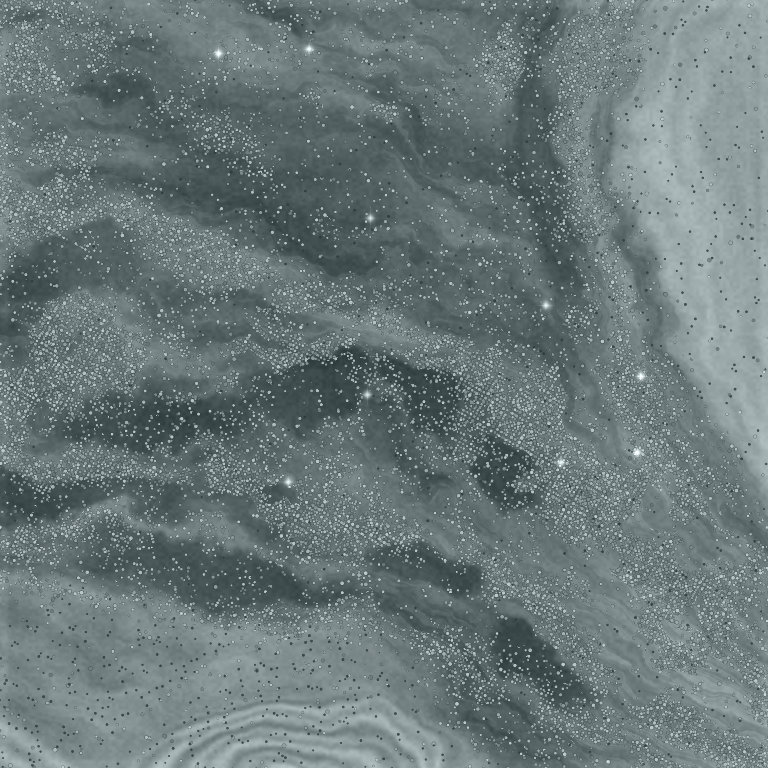
This texture is drawn by a WebGL 1 fragment shader. Its source:

```glsl
precision highp float;
uniform vec2 u_resolution;

float hash(vec2 p) {
  return fract(sin(dot(p, vec2(127.1, 311.7))) * 43758.5453);
}

float noise(vec2 p) {
  vec2 i = floor(p), f = fract(p);
  f = f * f * (3.0 - 2.0 * f);
  return mix(mix(hash(i), hash(i + vec2(1, 0)), f.x),
             mix(hash(i + vec2(0, 1)), hash(i + vec2(1, 1)), f.x), f.y);
}

float fbm(vec2 p) {
  float sum = 0.0, amp = 0.52;
  for (int i = 0; i < 5; i++) {
    sum += amp * noise(p);
    p = mat2(1.6, 1.2, -1.2, 1.6) * p + 7.3;
    amp *= 0.5;
  }
  return sum;
}

// Soft stream falling along y = start + slope x - bend x^4
float stream(vec2 p, float start, float slope, float bend, float width) {
  float x3 = p.x * p.x * p.x;
  float tilt = slope - 4.0 * bend * x3;
  float d = (p.y - start - slope * p.x + bend * x3 * p.x) / sqrt(1.0 + tilt * tilt);
  return exp(-d * d / (width * width));
}

float blob(vec2 p, vec2 center, vec2 radius, float angle) {
  float c = cos(angle), s = sin(angle);
  vec2 q = mat2(c, -s, s, c) * (p - center) / radius;
  return 1.0 - smoothstep(0.7, 1.15, length(q));
}

// One bead per grid cell: x is the lit body, y its dark surround, z its shading
vec3 beads(vec2 p, float count, float density, float seed) {
  vec2 g = mat2(0.86, 0.5, -0.5, 0.86) * p * count + seed;
  vec2 id = floor(g);
  vec2 q = fract(g) - 0.5 - 0.24 * (vec2(hash(id + 3.1), hash(id + 8.7)) - 0.5);
  float aa = 0.5 * count / u_resolution.x;
  float r = 0.24 + 0.12 * hash(id + 5.4), d = length(q);
  float on = step(hash(id + seed), density);
  return vec3(on * (1.0 - smoothstep(r - aa, r + aa, d)),
              on * (1.0 - smoothstep(r, r + 0.25, d)), hash(id + 1.9));
}

void main() {
  vec2 p = gl_FragCoord.xy / u_resolution;
  vec2 warp = vec2(fbm(p * 6.0), fbm(p * 6.0 + 19.0)) - 0.5;
  vec2 fine = vec2(fbm(p * 22.0 + 4.0), fbm(p * 22.0 + 31.0)) - 0.5;
  vec2 w = p + warp * 0.1 + fine * 0.05;

  // Flow coordinates: falling arcs, then near-vertical folds on the right
  float arc = w.y + 0.12 * w.x + 0.55 * pow(max(w.x, 0.0), 4.0);
  float side = w.x - 0.805 - 1.15 * (p.y - 0.76) * (p.y - 0.76);
  float turn = smoothstep(0.58, 0.82, p.x + 0.1 * (p.y - 0.5));
  float veins = mix(fbm(vec2(arc * 17.0, w.x * 6.0)), fbm(vec2(side * 24.0, w.y * 5.0)), turn);
  float threads = mix(fbm(vec2(arc * 50.0, w.x * 16.0)), fbm(vec2(side * 60.0, w.y * 13.0)), turn);

  // Bright streams
  float flow = stream(w, 0.41, -0.1, 0.45, 0.045);
  flow += stream(w, 0.51, 0.06, 0.6, 0.045);
  flow += 0.8 * stream(w, 0.74, -0.3, 0.3, 0.03);
  flow += 0.7 * stream(w, 0.24, -0.1, 0.4, 0.035);
  flow += 0.8 * stream(w, 1.04, -0.72, 0.0, 0.025) * (1.0 - smoothstep(0.38, 0.5, p.x));
  flow += blob(w, vec2(0.45, 0.85), vec2(0.08, 0.02), -0.4);
  flow += 0.9 * blob(w, vec2(0.03, 0.83), vec2(0.07, 0.17), 0.2);
  flow += blob(w, vec2(0.08, 0.575), vec2(0.07, 0.035), 0.0);
  flow += blob(w, vec2(0.08, 0.31), vec2(0.13, 0.025), -0.1);
  flow += blob(w, vec2(0.635, 0.9), vec2(0.03, 0.06), 0.0);
  flow += 0.75 * exp(-pow((side + 0.075) / 0.05, 2.0));
  flow = min(flow, 1.1);

  // Dark pools between the streams
  float pool = blob(w, vec2(0.41, 0.48), vec2(0.09, 0.04), 0.05);
  pool += blob(w, vec2(0.55, 0.465), vec2(0.06, 0.03), -0.3);
  pool += blob(w, vec2(0.67, 0.39), vec2(0.07, 0.025), -0.65);
  pool += blob(w, vec2(0.2, 0.46), vec2(0.15, 0.035), 0.0);
  pool += blob(w, vec2(0.1, 0.36), vec2(0.17, 0.025), -0.1);
  pool += blob(w, vec2(0.27, 0.27), vec2(0.2, 0.045), -0.15);
  pool += blob(w, vec2(0.56, 0.27), vec2(0.09, 0.035), -0.25);
  pool += blob(w, vec2(0.7, 0.13), vec2(0.09, 0.035), -0.8);
  pool += 0.7 * blob(w, vec2(0.1, 0.65), vec2(0.13, 0.04), 0.0);
  pool += 0.6 * blob(w, vec2(0.33, 0.8), vec2(0.22, 0.09), -0.35);
  pool += 0.7 * blob(w, vec2(0.69, 0.75), vec2(0.04, 0.16), 0.1);
  pool = min(pool, 1.0);

  float film = 1.0 - smoothstep(0.0, 0.09, abs(threads - 0.5));
  float tone = 0.405 + 0.32 * (veins - 0.5) + 0.2 * (threads - 0.5) + 0.035 * film;
  tone += 0.06 * flow + 0.065 * smoothstep(0.68, 0.85, p.x);
  tone = mix(tone, 0.275 + 0.15 * (veins - 0.5), pool * 0.78);

  // Pale sheet at the lower left
  float sheet = 1.0 - smoothstep(0.43, 0.48, length((w + vec2(0.0, 0.2)) * vec2(0.66, 1.0)));
  tone = mix(tone, 0.54 + 0.2 * (veins - 0.5) + 0.16 * (threads - 0.5), sheet);

  // Marbled rings and the corner fold
  float ring = length((p - vec2(0.37, -0.005) + warp * 0.075) * vec2(1.0, 2.5));
  float marble = 0.6 + 0.06 * sin(ring * 170.0 + warp.x * 20.0) + 0.05 * sin(ring * 77.0);
  tone = mix(tone, marble, 1.0 - smoothstep(0.21, 0.25, ring));
  float corner = p.y + 0.42 * p.x + warp.y * 0.05;
  tone = mix(tone, 0.61 + 0.05 * sin(corner * 190.0), (1.0 - smoothstep(0.05, 0.07, corner)) * (1.0 - smoothstep(0.1, 0.14, p.x)));

  // Pale folded sheet at the right
  float pale = smoothstep(-0.015, 0.04, side);
  float folds = sin(side * 130.0 + warp.y * 12.0) * exp(-max(side, 0.0) * 12.0);
  tone = mix(tone, 0.65 + 0.05 * folds + 0.17 * (veins - 0.5), pale);
  tone += 0.05 * (noise(p * 230.0) - 0.5);

  // Beads gather in the streams, with loose ones between
  float clump = smoothstep(0.44, 0.54, fbm(w * 21.0 + 2.0) * 0.6 + threads * 0.4 + 0.08 * flow - 0.04);
  float calm = max(pale, sheet * smoothstep(0.03, 0.12, 0.3 - p.y));
  float density = (0.06 + (0.15 + 0.85 * flow) * clump * (1.0 - 0.6 * pool)) * (1.0 - 0.93 * calm);
  for (int i = 0; i < 3; i++) {
    float layer = float(i);
    vec3 bead = beads(p, 210.0 - 30.0 * layer, density * (0.8 - 0.17 * layer), 11.0 + 17.0 * layer);
    tone = mix(tone, 0.25, bead.y * 0.5);
    tone = mix(tone, 0.46 + 0.34 * bead.z, bead.x);
  }
  tone = mix(tone, 0.22, 0.8 * beads(p, 190.0, 0.1 * calm * (1.0 - 0.8 * pale) + 0.03 * turn, 71.0).x);

  // Rare star glints
  vec2 cell = p * 9.0, id = floor(cell);
  vec2 q = fract(cell) - 0.3 - 0.4 * vec2(hash(id), hash(id + 6.0));
  float star = exp(-dot(q, q) * 500.0) + 0.4 * exp(-abs(q.x * q.y) * 2500.0 - dot(q, q) * 150.0);
  tone += 0.4 * star * step(0.88, hash(id + 2.0)) * (1.0 - calm);

  // Bevelled rim
  vec2 rim = min(p, 1.0 - p);
  tone += 0.04 * (1.0 - smoothstep(0.006, 0.014, min(rim.x, rim.y)));
  gl_FragColor = vec4(clamp(vec3(tone - 0.05, tone, tone + 0.008), 0.0, 1.0), 1.0);
}
```
